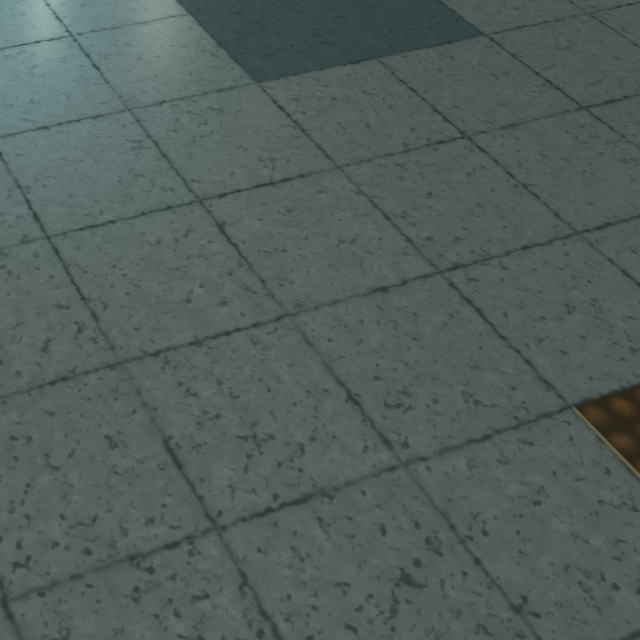
Write a three.js fragment shader that draws this texture.

```glsl
// Worn speckled floor tiles in perspective, with a dark inlay, a studded corner mat and a window glow.
varying vec2 vUv;

const vec3 TILE = vec3(0.338, 0.382, 0.367);
const vec3 GROUT = vec3(0.185, 0.235, 0.218);
const vec3 INLAY = vec3(0.225, 0.290, 0.292);
const vec3 MAT_DARK = vec3(0.180, 0.160, 0.110);
const vec3 MAT_STUD = vec3(0.320, 0.245, 0.140);
const vec3 MAT_TRIM = vec3(0.470, 0.420, 0.300);
const vec3 GLOW = vec3(0.110, 0.180, 0.200);
const vec3 STREAK = vec3(0.155, 0.145, 0.120);

float hash(vec2 p) {
  vec3 q = fract(p.xyx * 0.1031);
  q += dot(q, q.yzx + 33.33);
  return fract((q.x + q.y) * q.z);
}

float noise(vec2 p) {
  vec2 i = floor(p), f = fract(p);
  f = f * f * (3.0 - 2.0 * f);
  return mix(mix(hash(i), hash(i + vec2(1.0, 0.0)), f.x),
             mix(hash(i + vec2(0.0, 1.0)), hash(i + 1.0), f.x), f.y);
}

float gauss(float x, float width) {
  x /= width;
  return exp(-x * x);
}

// Canvas point to floor coordinates, one unit per tile
vec2 floorPoint(vec2 p) {
  vec3 rowX = vec3(0.3307, -0.1197, 0.3385);
  vec3 rowY = vec3(0.1166, 0.3279, 0.1732);
  vec3 rowW = vec3(0.06, 0.159, 1.0);
  vec3 t = cross(rowX - p.x * rowW, rowY - p.y * rowW);
  return t.xy / t.z;
}

// Broken joint: faded stretches, ragged edges and dark beads of dirt
float joint(float across, float along, float seed) {
  float line = floor(across + 0.5);
  float lane = line * 7.0 + seed;
  float wobble = (noise(vec2(along * 26.0, lane)) - 0.5) * 0.014;
  float d = across - line + wobble;
  float wear = mix(0.15, 0.85, noise(vec2(along * 3.1, lane + 20.0)));
  float bead = smoothstep(0.45, 0.95, noise(vec2(along * 29.0, lane + 40.0)));
  float ragged = 0.55 + 0.7 * noise(vec2(along * 45.0, across * 60.0 + seed));
  float core = gauss(d, 0.012) * wear * ragged;
  float blob = gauss(d, 0.019) * bead * (0.25 + 0.5 * wear);
  return core + blob + 0.13 * gauss(d, 0.032);
}

// Irregular soft flecks where two scales of noise both run high
float flecks(vec2 p, float low, float high) {
  float n = 0.7 * noise(p) + 0.3 * noise(p * 2.3 + 17.0);
  return smoothstep(low, high, n);
}

// Soft box mask on the floor
float boxMask(vec2 p, vec2 low, vec2 high, float soft) {
  vec2 inside = smoothstep(low - soft, low + soft, p)
              * (1.0 - smoothstep(high - soft, high + soft, p));
  return inside.x * inside.y;
}

vec3 studdedMat(vec2 p) {
  vec2 q = fract(p * 6.0) - 0.5;
  float stud = 1.0 - smoothstep(0.1, 0.5, length(q));
  float lit = 0.6 + 0.8 * q.y + 0.5 * noise(p * 25.0);
  vec3 color = mix(MAT_DARK, MAT_STUD, stud * lit);
  return mix(color, MAT_TRIM, 1.0 - smoothstep(0.010, 0.028, p.x - 2.0));
}

void main() {
  vec2 p = floorPoint(vUv);
  float nearness = mix(1.0, 0.4, vUv.y);
  float inlay = boxMask(p, vec2(2.0, 3.0), vec2(4.0, 5.0), 0.016);
  float mat = boxMask(p, vec2(2.0, -3.0), vec2(6.0, 0.0), 0.014);

  // Tile tone and blurred grain, turned off the tile axes
  vec3 color = mix(TILE, INLAY, inlay);
  color *= 0.99 + 0.02 * hash(floor(p) + 50.0);
  vec2 g = mat2(0.8, 0.6, -0.6, 0.8) * p + 40.0;
  float grain = 0.35 * noise(g * 13.0) + 0.4 * noise(g * 27.0) + 0.25 * noise(g * 48.0) - 0.5;
  color *= 1.0 + 0.20 * mix(0.7, 1.0, nearness) * grain;

  // Dark and pale flecks
  float dark = flecks(g * 21.0 + 9.0, 0.66, 0.92) + 0.5 * flecks(g * 36.0 + 31.0, 0.64, 0.9);
  color *= 1.0 - 0.36 * nearness * min(dark, 1.0);
  color *= 1.0 + 0.08 * nearness * flecks(g * 25.0 + 63.0, 0.6, 0.9);

  // Joints, hidden inside the inlay
  float grout = min(max(joint(p.x, p.y, 110.0), joint(p.y, p.x, 170.0)), 1.0);
  float hidden = boxMask(p, vec2(2.04, 3.04), vec2(3.96, 5.0), 0.02);
  color = mix(color, GROUT, grout * (1.0 - 0.95 * hidden));

  // Window reflection in the upper left
  float glow = gauss(vUv.x, 0.28) * gauss(1.0 - vUv.y, 0.30);
  float streak = gauss(vUv.x - 0.07, 0.035) * smoothstep(0.84, 1.02, vUv.y)
               + 0.8 * gauss(vUv.x - 0.25, 0.05) * smoothstep(0.80, 1.0, vUv.y);
  color += (GLOW * glow + STREAK * streak) * (1.0 - 0.8 * inlay) * (1.0 - 0.45 * grout);

  // Mat and falloff toward the right
  color = mix(color, studdedMat(p), mat);
  color *= 1.0 - 0.07 * smoothstep(0.35, 1.0, vUv.x);
  color *= 1.0 - 0.05 * smoothstep(0.5, 1.0, vUv.y) * smoothstep(0.3, 0.7, vUv.x);
  gl_FragColor = vec4(color, 1.0);
}
```
